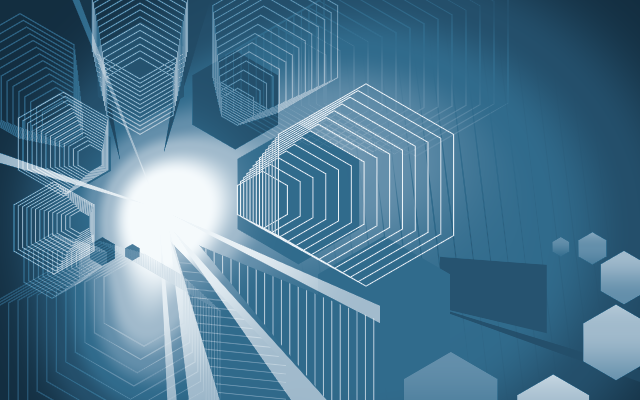
This background is drawn by a Shadertoy shader. Its source:

```glsl
// Blue technical backdrop: a white burst left of centre throws beams and panels outward,
// ringed by solid hexagons and nested hexagon outlines. All parts are composed as one
// brightness value in canvas-height units, then coloured through a steel-blue ramp.

const vec2 BURST = vec2(0.396, 0.479);
const float LINE_HALF_WIDTH = 0.0014;

// Solid hexagons: centre, apothem, tone
const vec4 SOLIDS[8] = vec4[8](
    vec4(0.960, 0.219, 0.165, 0.45), vec4(0.588, 0.750, 0.107, 0.25),
    vec4(0.746, 0.515, 0.152, 0.43), vec4(0.204, 0.615, 0.073, 0.22),
    vec4(0.177, 0.448, 0.058, 0.26), vec4(0.256, 0.371, 0.031, 0.15),
    vec4(0.331, 0.369, 0.018, 0.32), vec4(0.352, 0.820, 0.108, 0.27));

// Pale floating hexagons: centre, apothem, tone
const vec4 PALE[6] = vec4[6](
    vec4(1.127, -0.015, 0.117, 0.56), vec4(1.383, -0.040, 0.090, 0.80),
    vec4(1.540, 0.144, 0.082, 0.77), vec4(1.560, 0.306, 0.058, 0.72),
    vec4(1.481, 0.379, 0.035, 0.64), vec4(1.402, 0.383, 0.021, 0.58));

// Nested outlines run from an outer to an inner hexagon: centre, apothem
const vec3 OUTER[9] = vec3[9](
    vec3(0.915, 0.5375, 0.219), vec3(0.688, 0.896, 0.156), vec3(0.35, 0.94, 0.119),
    vec3(0.05, 0.81, 0.135), vec3(0.158, 0.64, 0.112), vec3(0.135, 0.43, 0.100),
    vec3(0.13, 0.335, 0.070), vec3(1.04, 0.875, 0.230), vec3(0.25, 0.05, 0.300));
const vec3 INNER[9] = vec3[9](
    vec3(0.656, 0.500, 0.0625), vec3(0.594, 0.733, 0.040), vec3(0.35, 0.76, 0.083),
    vec3(0.156, 0.69, 0.050), vec3(0.225, 0.604, 0.030), vec3(0.20, 0.445, 0.025),
    vec3(0.24, 0.355, 0.025), vec3(0.69, 0.79, 0.125), vec3(0.36, 0.25, 0.100));
const float OPACITY[9] = float[9](0.95, 0.55, 0.7, 0.4, 0.7, 0.75, 0.45, 0.16, 0.3);

float fill(float d, float px) { return clamp(0.5 - d / px, 0.0, 1.0); }

float stroke(float d, float px) { return fill(abs(d) - LINE_HALF_WIDTH, px); }

float stripes(float x, float spacing, float px) {
    return stroke((fract(x / spacing) - 0.5) * spacing, px);
}

float spot(vec2 p, vec2 centre, vec2 size) {
    vec2 q = (p - centre) / size;
    return exp(-dot(q, q));
}

float hexagon(vec2 p, float apothem) {
    p = abs(p);
    return max(p.x, 0.5 * p.x + 0.866 * p.y) - apothem;
}

float nested(vec2 p, vec3 outer, vec3 inner, float px) {
    float ink = 0.0;
    for (int i = 0; i < 14; i++) {
        vec3 h = mix(outer, inner, float(i) / 13.0);
        ink = max(ink, stroke(hexagon(p - h.xy, h.z), px));
    }
    return ink;
}

// Wedge that widens from its apex through a target point
float beam(vec2 p, vec2 apex, vec2 target, float halfWidth) {
    vec2 axis = target - apex, v = p - apex;
    float len = length(axis);
    axis /= len;
    float along = dot(v, axis);
    float side = abs(v.x * axis.y - v.y * axis.x);
    return max(side - halfWidth * along / len, -along);
}

float edge(vec2 p, vec2 a, vec2 b) {
    return dot(p - a, normalize(vec2(b.y - a.y, a.x - b.x)));
}

// Convex panel with counter-clockwise corners
float panel(vec2 p, vec2 a, vec2 b, vec2 c, vec2 d) {
    return max(max(edge(p, a, b), edge(p, b, c)), max(edge(p, c, d), edge(p, d, a)));
}

vec3 steelRamp(float t) {
    vec3 c = mix(vec3(0.07, 0.17, 0.24), vec3(0.14, 0.31, 0.42), smoothstep(0.0, 0.25, t));
    c = mix(c, vec3(0.19, 0.42, 0.55), smoothstep(0.25, 0.45, t));
    c = mix(c, vec3(0.39, 0.56, 0.67), smoothstep(0.45, 0.65, t));
    c = mix(c, vec3(0.63, 0.73, 0.80), smoothstep(0.65, 0.80, t));
    return mix(c, vec3(0.96, 0.98, 0.99), smoothstep(0.80, 1.0, t));
}

void mainImage(out vec4 fragColor, in vec2 fragCoord) {
    float px = 1.0 / iResolution.y;
    vec2 p = fragCoord * px;
    p.x += 0.8 - 0.5 * iResolution.x * px;

    // Vignette and soft light
    float vignette = smoothstep(0.35, 0.95, length((p - vec2(0.9, 0.42)) * vec2(0.95, 1.1)));
    float tone = 0.46 - 0.42 * vignette;
    tone += 0.24 * spot(p, vec2(0.82, 0.60), vec2(0.32, 0.24));
    tone += 0.42 * spot(p, vec2(0.34, 0.17), vec2(0.16, 0.20));
    tone += 0.65 * spot(p, BURST, vec2(0.21, 0.20));

    // Slanted lines on the right
    float slats = stripes(p.x + 0.12 * p.y, 0.043, px) * spot(p, vec2(1.13, 0.42), vec2(0.22, 0.25));
    tone -= 0.16 * slats;

    // Dark gaps and lower-right strips
    tone = mix(tone, 0.18, 0.8 * fill(beam(p, vec2(0.41, 0.62), vec2(0.50, 1.0), 0.025), px));
    tone = mix(tone, 0.10, 0.8 * fill(beam(p, vec2(0.30, 0.60), vec2(0.215, 1.0), 0.020), px));
    tone = mix(tone, 0.20, 0.7 * fill(beam(p, vec2(1.0, 0.26), vec2(1.6, 0.06), 0.014), px));
    tone = mix(tone, 0.30, fill(panel(p, vec2(1.10, 0.23), vec2(1.367, 0.167),
                                      vec2(1.367, 0.338), vec2(1.10, 0.358)), px));

    // Solid hexagons, veiled near the burst
    for (int i = 0; i < 8; i++) {
        vec4 h = SOLIDS[i];
        float veil = 0.3 * spot(p, BURST, vec2(0.22));
        tone = mix(tone, h.w + veil, fill(hexagon(p - h.xy, h.z), px));
    }

    // Hatched panels below the burst
    float leftPanel = fill(panel(p, vec2(0.427, 0.396), vec2(0.558, -0.02),
                                 vec2(0.715, -0.02), vec2(0.715, 0.09)), px);
    float rightPanel = fill(panel(p, vec2(0.50, 0.385), vec2(0.833, -0.02),
                                  vec2(0.95, -0.02), vec2(0.95, 0.198)), px);
    float haze = 0.5 * spot(p, BURST, vec2(0.2));
    tone = mix(tone, 0.42 + haze, 0.9 * max(leftPanel, rightPanel));
    tone = mix(tone, 0.80, 0.65 * leftPanel * stripes(p.y + 0.1 * p.x, 0.021, px));
    tone = mix(tone, 0.95, 0.85 * rightPanel * stripes(p.x, 0.021, px));

    // White beams
    float rays = 0.95 * fill(max(beam(p, BURST, vec2(0.875, 0.25), 0.017), p.x - 0.95), px);
    rays = max(rays, 0.90 * fill(beam(p, vec2(0.42, 0.44), vec2(0.77, 0.0), 0.035), px));
    rays = max(rays, 0.85 * fill(beam(p, vec2(0.42, 0.44), vec2(0.51, 0.0), 0.038), px));
    rays = max(rays, 0.80 * fill(beam(p, BURST, vec2(0.43, 0.0), 0.012), px));
    rays = max(rays, 0.90 * fill(beam(p, BURST, vec2(0.0, 0.605), 0.012), px));
    rays = max(rays, 0.55 * fill(beam(p, BURST, vec2(0.19, 1.0), 0.008), px));
    tone = mix(tone, 0.96, rays * (1.0 - 0.25 * smoothstep(0.2, 0.6, distance(p, BURST))));

    // Nested outlines turn blue over the white core
    float lineTone = mix(0.98, 0.78, smoothstep(0.85, 1.0, tone));
    for (int i = 0; i < 9; i++)
        tone = mix(tone, lineTone, OPACITY[i] * nested(p, OUTER[i], INNER[i], px));

    // Pale hexagons, darker toward their lower edge
    for (int i = 0; i < 6; i++) {
        vec4 h = PALE[i];
        float shade = h.w + 0.08 * (p.y - h.y) / h.z;
        tone = mix(tone, shade, fill(hexagon(p - h.xy, h.z), px));
    }

    fragColor = vec4(steelRamp(tone), 1.0);
}
```
